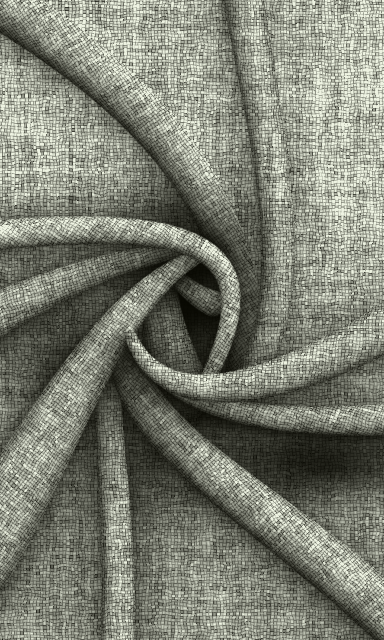
Reproduce this texture procedurally as a WebGL 1 fragment shader.

```glsl
precision highp float;
// Woven linen twisted into a swirl of folds around a small dark hollow.
// Each fold is a tapered tube along a cubic curve, layered back to front with
// cast shadows; a plain weave with uneven yarns then modulates the light.
uniform vec2 u_resolution;

#define PITCH 0.5
#define WEAVE_DEPTH 0.66
#define YARN_VARIATION 0.5
#define AMBIENT 0.15
#define DIFFUSE 0.72
#define SHADOW_REACH 3.2
#define LIGHT_DIR vec3(0.27, 0.54, 0.8)
#define DARK_DYE vec3(0.025, 0.025, 0.0)
#define PALE_DYE vec3(0.85, 0.87, 0.805)
#define SEGMENTS 24

float hash(vec2 p) {
  vec3 q = fract(vec3(p.xyx) * 0.1031);
  q += dot(q, q.yzx + 33.33);
  return fract((q.x + q.y) * q.z);
}

float noise(vec2 p) {
  vec2 i = floor(p), f = fract(p);
  f = f * f * (3.0 - 2.0 * f);
  return mix(mix(hash(i), hash(i + vec2(1, 0)), f.x),
             mix(hash(i + vec2(0, 1)), hash(i + vec2(1, 1)), f.x), f.y);
}

// Soft elliptical spot, 1 at its centre
float spot(vec2 p, vec2 centre, vec2 radius) {
  vec2 q = (p - centre) / radius;
  return exp(-dot(q, q));
}

vec2 curve(vec4 ab, vec4 cd, float t) {
  float s = 1.0 - t;
  return s * s * s * ab.xy + 3.0 * s * s * t * ab.zw
       + 3.0 * s * t * t * cd.xy + t * t * t * cd.zw;
}

// Lays one fold over the cloth. edge = (left, right) of the direction of travel:
// positive casts a shadow of that strength, negative blends over that width.
void fold(inout float light, inout vec2 uv, vec2 p, vec4 ab, vec4 cd,
          vec2 width, vec2 edge) {
  float best = 1e6, along = 0.0;
  vec2 offset = vec2(0), tangent = vec2(1, 0), a = ab.xy;
  for (int i = 1; i <= SEGMENTS; i++) {
    vec2 b = curve(ab, cd, float(i) / float(SEGMENTS));
    vec2 seg = b - a;
    float h = clamp(dot(p - a, seg) / dot(seg, seg), 0.0, 1.0);
    vec2 d = p - a - seg * h;
    if (dot(d, d) < best) {
      best = dot(d, d);
      offset = d;
      tangent = normalize(seg);
      along = (float(i) - 1.0 + h) / float(SEGMENTS);
    }
    a = b;
  }
  float dist = sqrt(best);
  float w = mix(width.x, width.y, along);
  float s = dist / w;
  float side = (tangent.x * offset.y - tangent.y * offset.x) / max(dist, 1e-3);
  float e = mix(edge.y, edge.x, smoothstep(-1.0, 1.0, side));

  // Folds that begin inside the canvas emerge gradually from the cloth
  bool inside = ab.x > 0.0 && ab.y < 100.0;
  float emerge = inside ? smoothstep(0.0, 0.14, along) : 1.0;

  // Shadow on the cloth beneath
  light *= 1.0 - emerge * max(e, 0.0) * exp(-max(dist - w, 0.0) / SHADOW_REACH);

  // Rounded surface, with the weave foreshortened toward the rim
  float r = min(s, 1.0);
  vec2 lean = offset / max(dist, 1e-3) * r * 0.84;
  vec3 normal = vec3(lean, sqrt(1.0 - dot(lean, lean)));
  float lit = AMBIENT + DIFFUSE * max(dot(normal, LIGHT_DIR), 0.0);
  lit *= 1.0 - 0.2 * smoothstep(0.6, 1.0, r) * step(0.0, e);
  float soft = max(-e, 190.0 / u_resolution.y / w);
  float cover = emerge * (1.0 - smoothstep(1.0 - soft, 1.0, s));
  light = mix(light, lit, cover);
  if (cover > 0.5) {
    vec2 dir = normalize(cd.zw - ab.xy);
    vec2 q = p + offset * r * r * 0.2;
    uv = vec2(dot(q, dir), dir.x * q.y - dir.y * q.x);
  }
}

// Plain weave: over-under threads with slubs, averaging near 1
float weave(vec2 uv) {
  vec2 g = uv / PITCH + 0.9 * vec2(noise(uv * 0.7), noise(uv * 0.7 + 40.0));
  vec2 c = floor(g), f = fract(g) - 0.5;
  float over = mod(c.x + c.y, 2.0);
  vec2 q = mix(f.yx, f, over) * 3.14159;
  float bump = cos(q.x) * (0.6 + 0.4 * cos(q.y));
  float yarn = mix(noise(vec2(g.x * 0.13, c.y * 7.0)),
                   noise(vec2(c.x * 7.0, g.y * 0.13) + 90.0), over);
  float streak = noise(uv * vec2(0.09, 0.9)) + noise(uv * vec2(0.8, 0.07) + 17.0) - 1.0;
  return 1.0 + WEAVE_DEPTH * (bump - 0.54) + YARN_VARIATION * (yarn - 0.5)
       + 0.35 * (hash(c) - 0.5) + 0.16 * streak;
}

void main() {
  vec2 p = gl_FragCoord.xy / u_resolution * vec2(60, 100);
  vec2 uv = p;

  // Flat cloth and its broad hollows
  float light = mix(0.66, 0.82, smoothstep(15.0, 70.0, p.y));
  light *= 1.0 - 0.5 * spot(p, vec2(28, 67), vec2(9, 5));
  light *= 1.0 - 0.45 * spot(p, vec2(9, 44), vec2(11, 8));
  light *= 1.0 - 0.8 * spot(p, vec2(50, 27.5), vec2(18, 6));
  light *= 1.0 - 0.4 * spot(p, vec2(20, 27), vec2(9, 12));

  // Upper folds falling into the swirl
  fold(light, uv, p, vec4(-1.3, 101.6, 19.5, 88.3), vec4(40.4, 71.4, 39, 41.4), vec2(5.2, 3.5), vec2(-0.8, 0.45));
  fold(light, uv, p, vec4(38, 101.3, 39.7, 85.7), vec4(48.8, 57, 39, 40.8), vec2(3.3, 2.5), vec2(0.22, 0.45));

  // Central hollow and the cloth inside it
  light *= 1.0 - 0.85 * spot(p, vec2(29, 52), vec2(6, 7));
  fold(light, uv, p, vec4(25.5, 59, 25, 52), vec4(25.5, 46, 28, 39), vec2(1.8, 5.2), vec2(0.6, 0.3));
  fold(light, uv, p, vec4(27, 57, 29.5, 54.8), vec4(31, 53.5, 33.2, 52.6), vec2(1.4, 2.2), vec2(0.2, 0.8));
  light *= 1.0 - 0.75 * spot(p, vec2(29, 57.8), vec2(5.5, 2.2));

  // Lower and left folds
  fold(light, uv, p, vec4(16.9, 44, 16.3, 32.3), vec4(19.5, 16.7, 18.2, -2.9), vec2(2.1, 2.8), vec2(0.4, 0.4));
  fold(light, uv, p, vec4(19.5, 49, 18.2, 32.3), vec4(37.8, 24.5, 62.5, 2.3), vec2(2.8, 4.5), vec2(0.3, 0.55));
  fold(light, uv, p, vec4(-1.3, 50.5, 10.4, 56.4), vec4(22, 61, 33, 61), vec2(3.6, 0.9), vec2(0.45, 0.65));
  fold(light, uv, p, vec4(-4, 12.8, 9.1, 32.3), vec4(17, 54.4, 32.5, 60.7), vec2(6.6, 1.1), vec2(0.55, 0.5));

  // Rim curling round the hollow, then the two folds sweeping right
  fold(light, uv, p, vec4(-1.3, 63.2, 30, 66.1), vec4(43, 62.2, 32.5, 40.8), vec2(2.5, 1.4), vec2(0.4, 0.55));
  fold(light, uv, p, vec4(19.5, 49.5, 24.7, 34.9), vec4(41.7, 33.6, 62.5, 34.5), vec2(0.9, 2.7), vec2(0.3, 0.75));
  fold(light, uv, p, vec4(19.3, 51.5, 22.1, 34.9), vec4(39, 36.2, 62.5, 49.9), vec2(0.8, 3.9), vec2(0.3, 0.5));

  float tone = clamp(light * weave(uv), 0.0, 1.1);
  gl_FragColor = vec4(mix(DARK_DYE, PALE_DYE, tone), 1.0);
}
```
